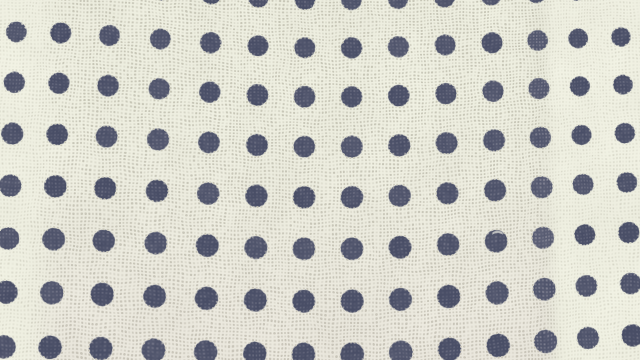
This pattern is drawn by a Shadertoy shader. Its source:

```glsl
// Navy polka dots printed on loosely woven cream linen that hangs in soft folds.
// A smooth drape function places every dot; its numeric inverse gives cloth
// coordinates, which number the dots and carry the weave, folds and wear.

#define PITCH vec2(0.1326, 0.1419)    // dot spacing in canvas heights
#define ORIGIN vec2(-0.044, 0.0486)   // dot (0,0) from the centre, y down
#define DOT_RADIUS 0.0304
#define THREADS 100.0                 // threads per canvas height
#define LINEN vec3(0.952, 0.950, 0.908)
#define GAP_SHADE vec3(0.815, 0.808, 0.760)
#define INK_DEEP vec3(0.285, 0.305, 0.400)
#define INK_WORN vec3(0.425, 0.435, 0.510)

const float TAU = 6.2831853;

float hash(vec2 p) {
    vec3 q = fract(p.xyx * vec3(0.1031, 0.1030, 0.0973));
    q += dot(q, q.yzx + 33.33);
    return fract((q.x + q.y) * q.z);
}

vec2 gradient(vec2 cell) {
    float a = TAU * hash(cell);
    return vec2(cos(a), sin(a));
}

// Gradient noise, roughly -0.7 to 0.7
float noise(vec2 p) {
    vec2 i = floor(p), f = p - i;
    vec2 w = f * f * f * (f * (f * 6.0 - 15.0) + 10.0);
    vec2 e = vec2(1.0, 0.0);
    float a = dot(gradient(i), f);
    float b = dot(gradient(i + e.xy), f - e.xy);
    float c = dot(gradient(i + e.yx), f - e.yx);
    float d = dot(gradient(i + e.xx), f - e.xx);
    return mix(mix(a, b, w.x), mix(c, d, w.x), w.y);
}

// Canvas position of cloth point c: even grid, perspective spread, raised sides
vec2 drape(vec2 c) {
    vec2 p = ORIGIN + c * PITCH;
    p.x += c.y * (0.00086 * c.x - 0.00058);
    p.x -= 0.028 * smoothstep(1.5, 5.0, -c.x) - 0.007 * smoothstep(5.0, 6.0, -c.x);
    p.x -= 0.032 * smoothstep(4.5, 7.0, c.x);
    p.y += 0.00116 * c.y * c.y;
    p.y -= (0.0330 - 0.0039 * c.y) * smoothstep(0.0, 6.5, 0.5 - c.x);
    p.y -= (0.0440 + 0.0039 * c.y) * smoothstep(0.0, 7.5, c.x - 0.5);
    return p;
}

// Inverse of drape by fixed-point steps
vec2 clothCoord(vec2 p) {
    vec2 c = (p - ORIGIN) / PITCH;
    for (int i = 0; i < 4; i++) c -= (drape(c) - p) / PITCH;
    return c;
}

// Openings between threads, 0 on a thread to about 1 in a gap, mean 0.25
float weaveGap(vec2 c) {
    vec2 t = c * PITCH * THREADS;
    t += 0.7 * vec2(noise(c * 2.3), noise(c * 2.3 + 40.0));
    vec2 open = 0.5 + 0.5 * cos(TAU * t);
    return open.x * open.y * (0.4 + 1.2 * hash(floor(t + 0.5) + 300.0));
}

// A short curved white fibre, in canvas heights around a dot's centre
float fibre(vec2 q, float px) {
    q -= vec2(0.004, -0.022);
    float d = abs(q.y + 0.004 - 22.0 * q.x * q.x);
    return (1.0 - smoothstep(0.001, 0.001 + 1.5 * px, d))
         * (1.0 - smoothstep(0.012, 0.017, abs(q.x)));
}

void mainImage(out vec4 fragColor, in vec2 fragCoord) {
    float px = 1.0 / iResolution.y;
    vec2 p = (fragCoord - 0.5 * iResolution.xy) * px;
    p.y = -p.y;
    vec2 c = clothCoord(p);
    vec2 id = floor(c + 0.5);
    float gap = weaveGap(c);
    float cloud = noise(c * 0.7 + 9.0) + 0.5 * noise(c * 2.1);

    // Cloth: the middle panel lies between two folds and is more shaded
    float panel = smoothstep(-5.7, -4.6, c.x) * (1.0 - smoothstep(4.9, 5.4, c.x));
    float low = smoothstep(-2.0, 4.0, c.y);
    float shade = 0.06 + gap * (0.45 + 0.55 * panel) + panel * (0.04 + 0.14 * low);
    shade += 0.12 * cloud + 0.12 * exp(-16.0 * (c.x - 5.1) * (c.x - 5.1));
    vec3 colour = mix(LINEN, GAP_SHADE, clamp(shade, 0.0, 1.2));
    colour *= mix(vec3(0.995, 1.0, 0.985), vec3(1.0, 0.990, 0.995), low * panel);

    // Dots: ragged printed edge, slightly smaller toward the top and right
    vec2 q = p - drape(id);
    float radius = DOT_RADIUS + 0.0006 * id.y - 0.0022 * smoothstep(4.5, 6.0, id.x);
    radius += 0.0008 * (hash(id + 70.0) - 0.5) + 0.0014 * noise(p * 130.0 + 200.0);
    float d = length(q) - radius + 0.002 * (gap - 0.25);
    float ink = 1.0 - smoothstep(-px, px, d);

    // Wear: pale thread crossings, strongest along the right fold
    float fold = 1.0 - smoothstep(0.2, 0.8, abs(id.x - 5.0));
    float wear = 0.28 + 0.30 * (hash(id + 20.0) - 0.5) + 0.55 * (gap - 0.25);
    wear += 0.25 * noise(c * 9.0) + fold * (0.25 + 0.4 * gap);
    vec3 inkColour = mix(INK_DEEP, INK_WORN, clamp(wear, 0.0, 1.4));
    colour = mix(colour, inkColour, ink);

    // One stray fibre lies across a single dot
    float stray = float(id == vec2(4.0, 1.0)) * fibre(q, px);
    colour = mix(colour, LINEN, 0.65 * stray);

    fragColor = vec4(colour, 1.0);
}
```
